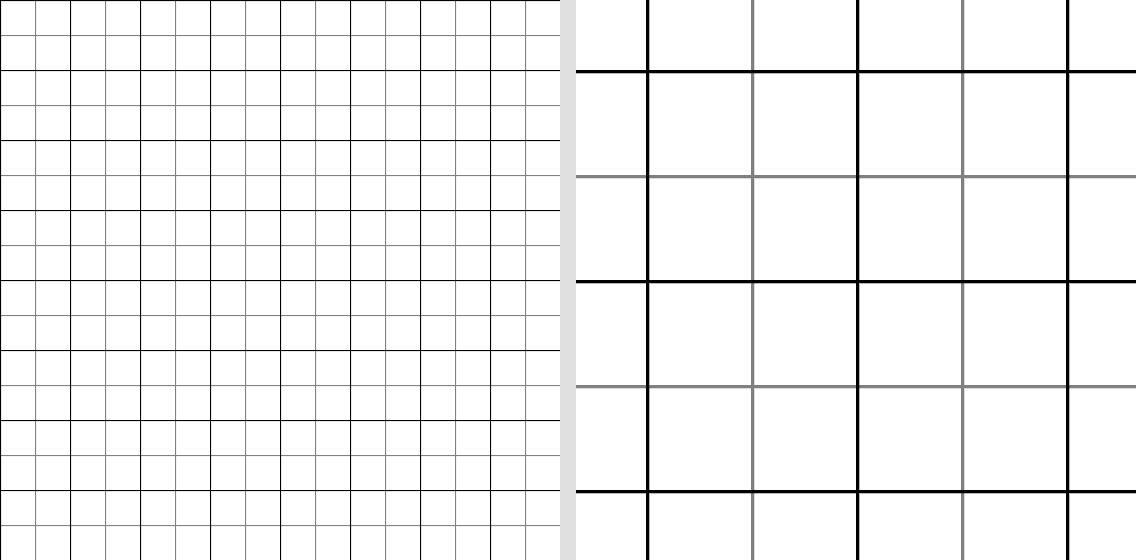
Left: the whole. Right: its middle third, enlarged.
Give the GLSL for this pattern, as a three.js fragment shader.

```glsl
// Square graph-paper grid: black major lines with grey lines halving each cell, on white.
varying vec2 vUv;

const float CELLS = 8.0;               // major cells across and down
const float LINE_WIDTH = 1.0 / 512.0;  // fraction of the canvas
const vec3 PAPER = vec3(1.0);
const vec3 MAJOR_INK = vec3(0.0);
const vec3 MINOR_INK = vec3(0.5);

// Distance on each axis to the nearest line centre; offset is in cells.
vec2 lineDistance(vec2 p, float cells, float offset, float width) {
  vec2 phase = (p - 0.5 * width) * cells - offset;
  return abs(fract(phase + 0.5) - 0.5) / cells;
}

// Box-filtered coverage of both line directions combined.
float gridCoverage(vec2 p, float cells, float offset, float width, vec2 footprint) {
  vec2 d = lineDistance(p, cells, offset, width);
  vec2 cover = clamp((0.5 * width - d) / footprint + 0.5, 0.0, 1.0);
  cover = min(cover, width / footprint);
  return max(cover.x, cover.y);
}

void main() {
  // Lines start at the left and top edge of each cell.
  vec2 p = vec2(vUv.x, 1.0 - vUv.y);
  vec2 footprint = max(fwidth(vUv), vec2(1e-5));

  float minor = gridCoverage(p, CELLS, 0.5, LINE_WIDTH, footprint);
  float major = gridCoverage(p, CELLS, 0.0, LINE_WIDTH, footprint);

  // Major lines lie over the minor ones.
  vec3 color = mix(PAPER, MINOR_INK, minor);
  color = mix(color, MAJOR_INK, major);
  gl_FragColor = vec4(color, 1.0);
}
```
